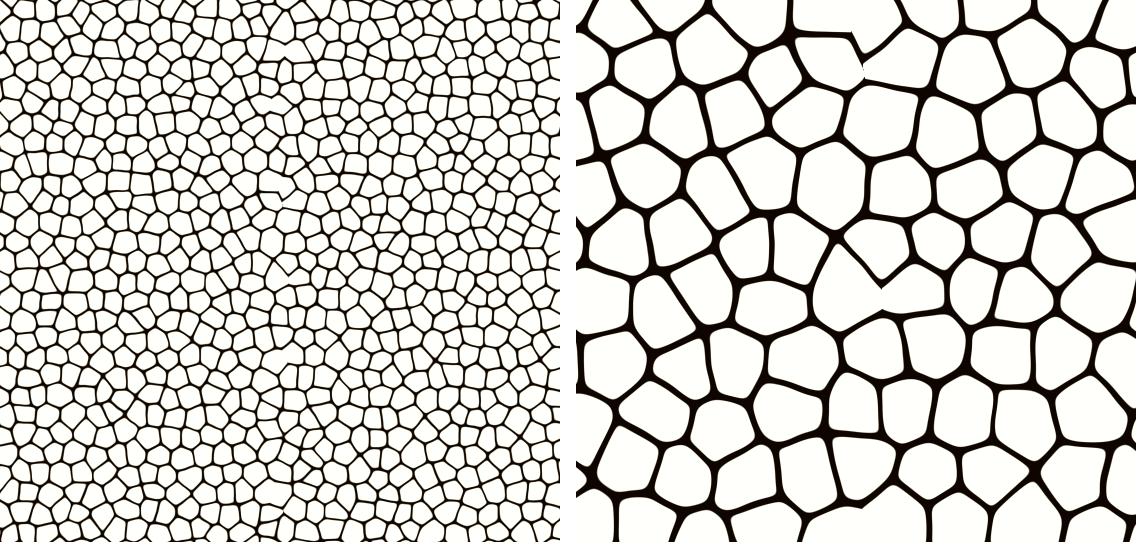
Left, the full canvas; right, a detail of the centre.
Give the GLSL for this pattern, as a Shadertoy shader.

```glsl
// Irregular rounded cells with dark ink walls on white, and a disturbed seam down the centre.

const vec2 pitch = vec2(1.1, 1.0);   // cell spacing, in rows

vec2 hash2(vec2 p) {
    vec2 q = vec2(dot(p, vec2(127.1, 311.7)), dot(p, vec2(269.5, 183.3)));
    return fract(sin(q) * 43758.5);
}

float gradientDot(vec2 corner, vec2 p) {
    return dot(hash2(corner) * 2.0 - 1.0, p - corner);
}

float gradientNoise(vec2 p) {
    vec2 i = floor(p), f = p - i;
    vec2 u = f * f * f * (f * (f * 6.0 - 15.0) + 10.0);
    return mix(mix(gradientDot(i, p), gradientDot(i + vec2(1, 0), p), u.x),
               mix(gradientDot(i + vec2(0, 1), p), gradientDot(i + vec2(1, 1), p), u.x), u.y);
}

bool onSeam(vec2 cell) {
    return cell.x == 0.0 || cell.x == -1.0;
}

// Jittered brick lattice, looser along the seam
vec2 sitePosition(vec2 cell) {
    float looseness = onSeam(cell) ? 0.78 : 0.6;
    vec2 site = cell + 0.5 + (hash2(cell + 40.0) - 0.5) * looseness;
    site.x += 0.5 * mod(cell.y, 2.0) - 0.25;
    return site * pitch;
}

// Some pairs of seam cells share one key and so merge
vec2 cellKey(vec2 cell) {
    bool merged = onSeam(cell) && hash2(vec2(7.0, cell.y)).x < 0.35;
    return merged ? vec2(-1.0, cell.y) : cell;
}

// Distance to the cell walls, smoothly joined to round the corners
float wallDistance(vec2 p) {
    vec2 base = floor(p / pitch), ownCell = base, ownOffset = vec2(0);
    float nearest = 1e3;
    for (int j = -2; j <= 2; j++)
    for (int i = -2; i <= 2; i++) {
        vec2 cell = base + vec2(i, j);
        vec2 offset = sitePosition(cell) - p;
        float d = dot(offset, offset);
        if (d < nearest) {
            nearest = d;
            ownCell = cell;
            ownOffset = offset;
        }
    }

    vec2 ownKey = cellKey(ownCell);
    float sum = 1e-9, rounding = 0.05;
    for (int j = -2; j <= 2; j++)
    for (int i = -2; i <= 2; i++) {
        vec2 cell = base + vec2(i, j);
        if (cellKey(cell) == ownKey) continue;
        vec2 offset = sitePosition(cell) - p;
        float d = dot(0.5 * (offset + ownOffset), normalize(offset - ownOffset));
        sum += exp(-d / rounding);
    }
    return -rounding * log(sum);
}

void mainImage(out vec4 fragColor, in vec2 fragCoord) {
    float rows = 28.0;
    float pixel = rows / iResolution.y;
    vec2 p = (fragCoord - vec2(0.5 * iResolution.x, 0.0)) * pixel;

    // Slight hand-drawn waviness and uneven wall thickness
    vec2 wave = vec2(gradientNoise(p * 1.6), gradientNoise(p * 1.6 + 31.7));
    float halfWidth = 0.05 * (1.0 + 0.45 * gradientNoise(p * 0.9 + 12.3));
    float d = wallDistance(p + 0.07 * wave);

    // Ink to white, with warm edges
    float light = smoothstep(-0.75 * pixel, 0.75 * pixel, d - halfWidth);
    vec3 ink = vec3(0.06, 0.02, 0.0);
    vec3 white = vec3(1.0, 1.0, 0.99);
    fragColor = vec4(mix(ink, white, vec3(light, light, pow(light, 1.15))), 1.0);
}
```
